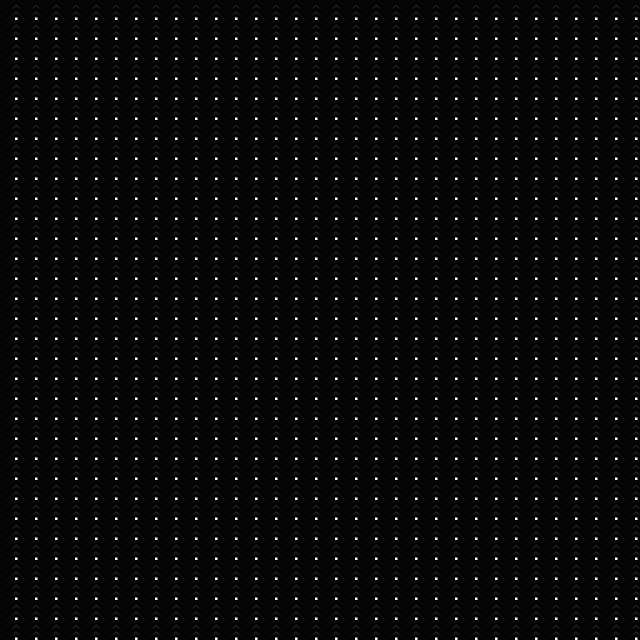
Reproduce this pattern procedurally as a WebGL 2 fragment shader.

```glsl
#version 300 es
precision highp float;
// Grid of tiny white square dots on black, over a faint woven chevron texture.

uniform vec2 u_resolution;
out vec4 outColor;

const float REPEATS = 32.0;                        // cells across and down
const vec2 DOT_CENTER = vec2(13.0, 1.0) / 16.0;    // within a cell
const float DOT_HALF = 1.0 / 16.0;                 // half side, in cells
const float BANDS = 3.0;                           // chevrons per cell height
const float CHEVRON_SLOPE = 0.8;
const float CHEVRON_HALF = 0.032;                  // half line width, in cells
const vec2 GLOW_RANGE = vec2(0.08, 0.24);          // fade beside the dot column
const vec3 GROUND = vec3(0.012);
const vec3 WEAVE = vec3(0.032);
const vec3 CHEVRON = vec3(0.13);
const vec3 DOT = vec3(1.0);

// Coverage of an edge at signed distance d, softened over one pixel.
float coverage(float d, float pixel) {
    return clamp(0.5 - d / pixel, 0.0, 1.0);
}

// Zigzag lines peaking on each dot column.
float chevrons(vec2 p, float pixel) {
    float height = (p.y + CHEVRON_SLOPE * abs(p.x)) * BANDS;
    float dist = abs(fract(height + 0.5) - 0.5) / BANDS;
    dist /= length(vec2(1.0, CHEVRON_SLOPE));
    return coverage(dist - CHEVRON_HALF, pixel);
}

float squareDot(vec2 p, float pixel) {
    vec2 d = abs(p) - DOT_HALF;
    return coverage(d.x, pixel) * coverage(d.y, pixel);
}

void main() {
    vec2 uv = gl_FragCoord.xy / u_resolution;
    float pixel = REPEATS / min(u_resolution.x, u_resolution.y);

    // Cell coordinates centred on the dot
    vec2 p = fract(uv * REPEATS - DOT_CENTER + 0.5) - 0.5;

    // Chevrons are brightest between dots and fade sideways
    float glow = 1.0 - smoothstep(GLOW_RANGE.x, GLOW_RANGE.y, abs(p.x));
    glow *= smoothstep(0.1, 0.25, abs(p.y));
    vec3 color = mix(GROUND, mix(WEAVE, CHEVRON, glow), chevrons(p, pixel));

    color = mix(color, DOT, squareDot(p, pixel));
    outColor = vec4(color, 1.0);
}
```
